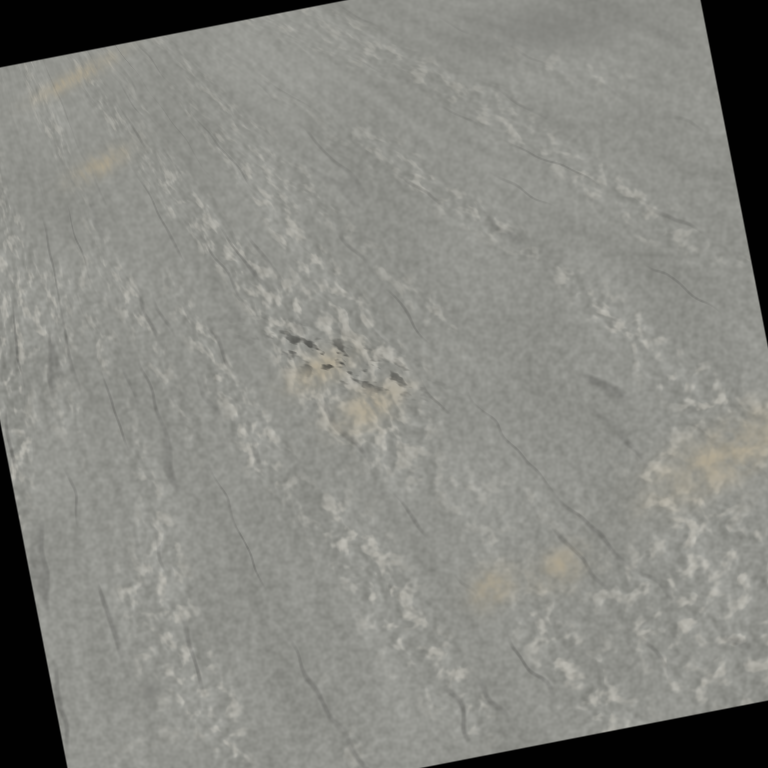
Give the GLSL for this texture, as a Shadertoy shader.

```glsl
const float TILT = 0.192;                    // slab rotation, radians
const vec2 FAN_ORIGIN = vec2(-0.10, 1.26);   // streaks radiate from here
const vec3 STONE = vec3(0.566, 0.568, 0.546);
const vec3 PALE = vec3(0.715, 0.705, 0.670);
const vec3 TAN = vec3(0.690, 0.645, 0.550);
const vec3 GROOVE = vec3(0.430, 0.430, 0.415);
const vec3 PIT = vec3(0.200, 0.200, 0.190);
const vec3 VOID = vec3(0.003);
const vec2 BAND_FREQ = vec2(13.0, 2.4);      // across, along the streaks
const vec2 FLAKE_FREQ = vec2(52.0, 40.0);
const vec2 GROOVE_FREQ = vec2(15.0, 1.3);
const float GRAIN_FREQ = 95.0;
const float GRAIN = 0.036;
const float MOTTLE = 0.040;
const float RELIEF = 0.060;
const vec2 SCAR = vec2(0.445, 0.517);
const vec2 SCAR_SIZE = vec2(0.095, 0.024);
const float SCAR_TILT = -0.33;

// Stains: centre, half length, half width
const int STAINS = 7;
const vec4 STAIN[STAINS] = vec4[STAINS](
    vec4(0.95, 0.41, 0.100, 0.035), vec4(0.13, 0.785, 0.040, 0.013),
    vec4(0.10, 0.90, 0.055, 0.010), vec4(0.42, 0.52, 0.045, 0.020),
    vec4(0.48, 0.47, 0.045, 0.024), vec4(0.64, 0.235, 0.030, 0.022),
    vec4(0.73, 0.26, 0.035, 0.022));
const float STAIN_TILT = 0.50;
const vec4 SHADOW = vec4(0.72, 0.965, 0.13, 0.035);
const vec4 SMUDGE = vec4(0.195, 0.10, 0.014, 0.010);

vec2 hashGradient(vec2 cell) {
    uvec2 q = uvec2(ivec2(cell)) * uvec2(1597334677u, 3812015801u);
    uint h = (q.x ^ q.y) * 1597334677u;
    h = (h ^ (h >> 15)) * 2246822519u;
    h ^= h >> 13;
    float a = float(h & 65535u) / 65536.0 * 6.28319;
    return vec2(cos(a), sin(a));
}

float gradientNoise(vec2 p) {
    vec2 i = floor(p), f = p - i;
    vec2 w = f * f * f * (f * (f * 6.0 - 15.0) + 10.0);
    vec2 e = vec2(1.0, 0.0);
    float a = dot(hashGradient(i), f);
    float b = dot(hashGradient(i + e.xy), f - e.xy);
    float c = dot(hashGradient(i + e.yx), f - e.yx);
    float d = dot(hashGradient(i + e.xx), f - e.xx);
    return 1.5 * mix(mix(a, b, w.x), mix(c, d, w.x), w.y);
}

float fbm(vec2 p) {
    float sum = 0.0, amp = 0.6;
    for (int i = 0; i < 3; i++) {
        sum += amp * gradientNoise(p);
        p = mat2(1.6, 1.2, -1.2, 1.6) * p + 17.3;
        amp *= 0.5;
    }
    return sum;
}

vec2 rotate(vec2 p, float a) {
    return vec2(cos(a) * p.x + sin(a) * p.y, cos(a) * p.y - sin(a) * p.x);
}

float softSpot(vec2 p, vec2 size, float tilt) {
    vec2 q = rotate(p, tilt) / size;
    return exp(-dot(q, q));
}

void mainImage(out vec4 fragColor, in vec2 fragCoord) {
    float side = min(iResolution.x, iResolution.y);
    vec2 uv = (fragCoord - 0.5 * iResolution.xy) / side + 0.5;

    // Fan coordinates: angle across the streaks, distance along them
    vec2 d = uv - FAN_ORIGIN;
    vec2 warp = vec2(gradientNoise(uv * 24.0), gradientNoise(uv * 24.0 + 40.0));
    vec2 ray = vec2(atan(d.y, d.x), length(d)) + 0.004 * warp;

    // Worn bands, stronger near the scar and in the foreground
    float mottle = fbm(uv * 7.0);
    float band = gradientNoise(ray * BAND_FREQ + 5.0);
    float core = softSpot(uv - vec2(0.45, 0.50), vec2(0.22, 0.14), -0.6);
    float rough = mix(0.45, 1.0, smoothstep(1.0, 0.45, uv.y));
    float wear = rough * smoothstep(-0.15, 0.55, band + 0.5 * mottle + 0.6 * core);

    // Flakes with a lit side and a shaded side
    float flake = fbm(ray * FLAKE_FREQ);
    float flakeBeside = fbm((ray + vec2(0.005, 0.004)) * FLAKE_FREQ);
    float pale = wear * smoothstep(0.0, 0.5, flake + 0.15 * core);
    float relief = (flake - flakeBeside) * (0.3 + wear);

    // Thin broken grooves along the fan
    float contour = gradientNoise(ray * GROOVE_FREQ + 0.03 * warp + 31.0);
    float broken = smoothstep(-0.1, 0.4, gradientNoise(ray * vec2(30.0, 9.0)));
    float groove = rough * broken * (1.0 - smoothstep(0.01, 0.075, abs(contour)));

    float grain = gradientNoise(uv * GRAIN_FREQ)
                + 0.6 * gradientNoise(uv * GRAIN_FREQ * 1.9 + 9.0);
    float streak = gradientNoise(ray * vec2(42.0, 6.0) + 70.0);

    // Stone surface
    vec3 color = STONE + MOTTLE * mottle + 0.022 * streak;
    color = mix(color, PALE, 0.72 * pale);
    color = mix(color, GROOVE, 0.55 * groove);
    color += RELIEF * relief + GRAIN * (0.35 + 0.65 * rough) * grain;

    // Tan stains and dull smudges
    float stain = 0.0;
    for (int i = 0; i < STAINS; i++)
        stain = max(stain, softSpot(uv - STAIN[i].xy, STAIN[i].zw, STAIN_TILT));
    color = mix(color, TAN, stain * clamp(0.5 + 0.6 * flake + 0.3 * mottle, 0.0, 0.85));
    float dull = 0.40 * softSpot(uv - SHADOW.xy, SHADOW.zw, 0.1)
               + 0.60 * softSpot(uv - SMUDGE.xy, SMUDGE.zw, 0.0);
    color = mix(color, GROOVE, dull * (0.8 + 0.5 * mottle));

    // Dark pits of the scar
    vec2 scarUv = rotate(uv - SCAR, SCAR_TILT);
    float pits = fbm(scarUv * vec2(36.0, 70.0) + 3.0);
    float scar = softSpot(uv - SCAR - vec2(0.0, 0.012), SCAR_SIZE, SCAR_TILT);
    color = mix(color, PIT, 0.85 * scar * smoothstep(0.02, 0.42, pits));

    // Tilted slab on a dark ground
    vec2 edge = abs(rotate(uv - 0.5, TILT)) - 0.5;
    float inside = 1.0 - smoothstep(-0.0015, 0.0015, max(edge.x, edge.y));
    fragColor = vec4(mix(VOID, color, inside), 1.0);
}
```
